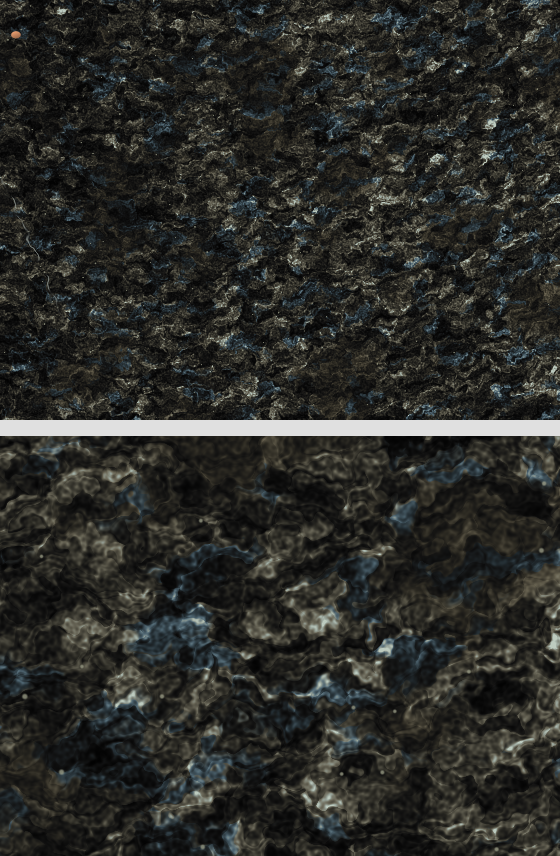
Top: the whole. Bottom: its middle third, enlarged.
A Shadertoy shader for this texture:

```glsl
// Dark polished granite: ragged grey, tan and blue flakes streaked across black rock.

#define FLAKE_DENSITY 60.0   // flakes per canvas height
#define FLAKE_STRETCH 1.65   // length of a flake over its height
#define ROUGHNESS 0.8        // gain of each finer noise octave
#define MEDIAN_TONE -2.05    // natural log of the median brightness
#define CONTRAST 0.63        // spread of the log brightness
#define BLUE_SHARE 0.08      // larger gives more blue flakes
#define SPECK_DENSITY 34.0
#define WARM_TINT vec3(1.03, 1.00, 0.85)
#define BLUE_TINT vec3(0.80, 1.03, 1.15)
#define PALE_TINT vec3(0.95, 1.02, 0.96)
#define BROWN_TINT vec3(1.09, 1.00, 0.78)
#define PEBBLE_COLOR vec3(0.80, 0.54, 0.38)

vec3 hash3(vec2 p) {
    vec3 h = fract(p.xyx * vec3(0.1031, 0.1030, 0.0973));
    h += dot(h, h.yxz + 33.33);
    return fract((h.xxy + h.yzz) * h.zyx);
}

vec2 gradientAt(vec2 cell) {
    float angle = 6.2832 * hash3(cell).x;
    return vec2(cos(angle), sin(angle));
}

// Gradient noise, centred on zero
float noise(vec2 p) {
    vec2 i = floor(p), f = fract(p);
    vec2 u = f * f * f * (f * (f * 6.0 - 15.0) + 10.0);
    vec2 e = vec2(0.0, 1.0);
    float low = mix(dot(gradientAt(i), f),
                    dot(gradientAt(i + e.yx), f - e.yx), u.x);
    float high = mix(dot(gradientAt(i + e.xy), f - e.xy),
                     dot(gradientAt(i + e.yy), f - e.yy), u.x);
    return mix(low, high, u.y);
}

// Each octave is turned so that the lattices do not line up
float fbm(vec2 p) {
    float sum = 0.0, amplitude = 1.0;
    for (int i = 0; i < 4; i++) {
        sum += amplitude * noise(p);
        p = mat2(1.92, 0.66, -0.66, 1.92) * p + 17.3;
        amplitude *= ROUGHNESS;
    }
    return sum;
}

vec2 warp(vec2 p) {
    return vec2(noise(p + 31.7), noise(p + 73.1));
}

// Softly bordered cells; x is the tone and y the hue of the local flake
vec2 flakes(vec2 p) {
    vec2 cell = floor(p), sum = vec2(0.0);
    float total = 0.0;
    for (int y = -1; y <= 1; y++)
    for (int x = -1; x <= 1; x++) {
        vec2 id = cell + vec2(x, y);
        vec2 d = id + hash3(id).xy - p;
        float weight = exp(-24.0 * dot(d, d));
        sum += weight * hash3(id + 57.0).xy;
        total += weight;
    }
    return sum / total - 0.5;
}

// Tiny pale crystals, at most one per grid cell
float specks(vec2 p) {
    vec2 cell = floor(p * SPECK_DENSITY);
    vec3 h = hash3(cell + 211.0);
    vec2 d = fract(p * SPECK_DENSITY) - mix(vec2(0.2), vec2(0.8), h.xy);
    float radius = mix(0.03, 0.08, h.x * h.y);
    return step(0.88, h.z) * (1.0 - smoothstep(radius * 0.5, radius + 0.04, length(d)));
}

void mainImage(out vec4 fragColor, in vec2 fragCoord) {
    vec2 p = fragCoord / iResolution.y;

    // Streaks that lie flat on the left and climb towards the right
    vec2 q = vec2(p.x / FLAKE_STRETCH, p.y + 0.08 * p.x - 0.15 * p.x * p.x);
    q += 0.022 * warp(p * 15.0) + 0.012 * warp(p * 48.0) + 0.006 * warp(p * 110.0);

    // Layers of brightness, from broad regions down to fine grit
    vec2 flake = flakes(q * FLAKE_DENSITY);
    vec2 chip = flakes(q * FLAKE_DENSITY * 2.1 + 9.0);
    float region = 0.9 * noise(p * 3.1 + 5.0) + 0.45 * (p.x - 0.67);
    float grit = noise(q * 130.0 + 3.0) + noise(mat2(0.8, 0.6, -0.6, 0.8) * p * 230.0);
    float level = 1.65 * fbm(q * 29.0) + 1.7 * flake.x + 1.4 * chip.x + region + 1.3 * grit;

    // Calm veils of brown mineral
    float veil = 0.6 * smoothstep(0.08, 0.34, noise(p * 5.5 + 41.0) + 0.3 * noise(p * 26.0));
    level = mix(1.15 * level, 0.4 * level - 0.25, veil);
    float tone = min(exp(MEDIAN_TONE + CONTRAST * level - 0.02 * level * level), 0.78);

    // Mineral hues
    float hue = 0.55 * flake.y + 0.2 * chip.y + noise(q * 24.0 + 90.0) + 0.4 * noise(p * 6.0 + 12.0);
    float blue = smoothstep(0.20, 0.42, hue + BLUE_SHARE);
    vec3 tint = mix(WARM_TINT, BLUE_TINT, blue);
    tint = mix(tint, BROWN_TINT, veil * (1.0 - blue));
    tint = mix(tint, PALE_TINT, smoothstep(0.35, 0.65, tone));
    tint = mix(vec3(1.0), tint, smoothstep(0.02, 0.17, tone));
    vec3 color = tone * tint;

    // Pale specks and a broken hairline crack on the left
    color = mix(color, vec3(0.62, 0.63, 0.54), 0.75 * specks(p));
    float crackX = 0.25 - 0.42 * p.y + 0.02 * noise(p.yy * 17.0) + 0.008 * noise(p * 60.0);
    float crack = 1.0 - smoothstep(0.0005, 0.0032, abs(p.x - crackX));
    crack *= smoothstep(0.22, 0.30, p.y) * (1.0 - smoothstep(0.56, 0.60, p.y));
    crack *= smoothstep(-0.2, 0.25, noise(p * 32.0 + 8.0));
    color = mix(color, vec3(0.55, 0.58, 0.56), 0.75 * crack);

    // A lone small pebble
    vec2 d = (p - vec2(0.038, 0.917)) / vec2(0.012, 0.009);
    float pebble = 1.0 - smoothstep(0.8, 1.1, length(d));
    color = mix(color, PEBBLE_COLOR * (0.95 + 0.2 * d.y - 0.1 * d.x), pebble);

    fragColor = vec4(clamp(color, 0.0, 1.0), 1.0);
}
```
